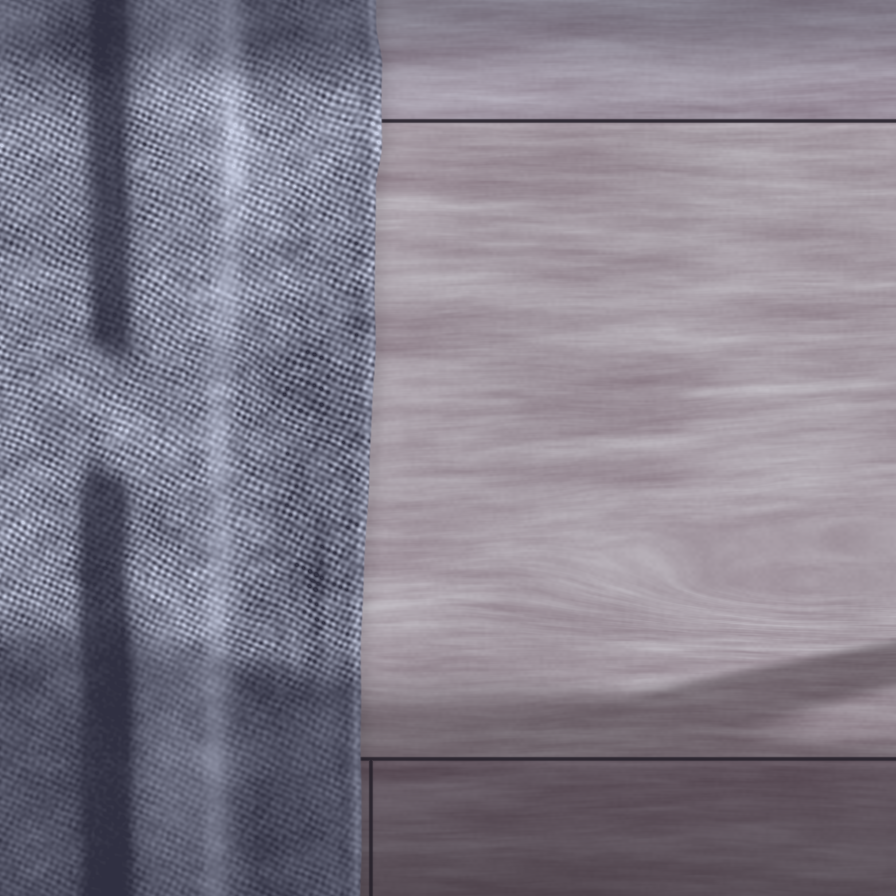
Write a WebGL 1 fragment shader that draws this texture.

```glsl
precision highp float;
// Folded woven cloth hanging over pale horizontal wooden planks with soft shadows.
uniform vec2 u_resolution;

#define WEAVE_COUNT 136.0
#define WEAVE_DEPTH 0.37
#define GRAIN_DEPTH 0.18
#define TOP_SEAM 0.865
#define LOW_SEAM 0.153
#define SIDE_SEAM 0.414
#define WOOD_COLOR vec3(0.645, 0.605, 0.640)
#define CLOTH_DARK vec3(0.190, 0.190, 0.258)
#define CLOTH_LIGHT vec3(0.720, 0.740, 0.820)

float hash(vec2 p) {
  return fract(sin(dot(p, vec2(127.1, 311.7))) * 43758.55);
}

float noise(vec2 p) {
  vec2 i = floor(p), f = fract(p);
  f = f * f * (3.0 - 2.0 * f);
  return mix(mix(hash(i), hash(i + vec2(1.0, 0.0)), f.x),
             mix(hash(i + vec2(0.0, 1.0)), hash(i + 1.0), f.x), f.y);
}

float fbm(vec2 p) {
  float sum = 0.0, gain = 0.5;
  for (int i = 0; i < 4; i++) {
    sum += gain * noise(p);
    p = p * 2.03 + 17.3;
    gain *= 0.5;
  }
  return sum / 0.9375;
}

float bell(float d, float width) {
  return exp(-d * d / (width * width));
}

float band(float x, float lo, float hi, float soft) {
  return smoothstep(lo - soft, lo + soft, x) * (1.0 - smoothstep(hi - soft, hi + soft, x));
}

// Right border of the cloth at a given height
float clothEdge(float y) {
  float x = mix(0.403, 0.419, smoothstep(0.25, 0.65, y));
  x += 0.007 * band(y, 0.815, 0.95, 0.025);
  return x + 0.002 * (noise(vec2(y * 18.0, 3.0)) - 0.5);
}

vec3 woodColor(vec2 p) {
  // Wavering grain that folds into leftward arches around a knot
  vec2 g = p + vec2(0.0, 0.020 * (fbm(p * vec2(4.0, 9.0)) - 0.5));
  g.y -= 0.04 * (p.x - 0.7) * band(p.y, 0.30, 0.62, 0.12);
  g.y += 0.085 * smoothstep(0.50, 0.92, p.x) * bell(p.y - 0.335, 0.05);
  float broad = fbm(g * vec2(4.5, 34.0));
  float fine = fbm(g * vec2(11.0, 120.0) + 40.0);
  float fiber = noise(g * vec2(32.0, 310.0) + 9.0);
  float grain = (broad - 0.5) * 1.15 + (fine - 0.5) * 0.65 + (fiber - 0.5) * 0.16;
  vec3 col = WOOD_COLOR + GRAIN_DEPTH * grain * vec3(0.92, 1.12, 1.05);
  col *= 0.96 + 0.08 * fbm(p * 5.0);
  col += 0.02 * (noise(p * 230.0) - 0.5);

  // Top plank darkens upward
  float top = smoothstep(TOP_SEAM, TOP_SEAM + 0.002, p.y);
  col *= mix(vec3(1.0), mix(vec3(0.97, 0.97, 1.0), vec3(0.77, 0.78, 0.82),
             smoothstep(0.89, 1.0, p.y)), top);

  // Cast shadow: a faint low bank and a wedge rising to the right
  float upper = 0.225 + 0.20 * max(p.x - 0.70, 0.0);
  float soft = mix(0.045, 0.008, smoothstep(0.5, 0.78, p.x));
  float shade = 1.0 - smoothstep(upper - soft, upper + soft, p.y);
  float lower = 0.202 + 0.25 * (p.x - 0.86);
  float lit = (1.0 - smoothstep(lower - 0.014, lower + 0.008, p.y)) * smoothstep(0.80, 0.94, p.x);
  lit *= smoothstep(0.150, 0.19, p.y);
  col *= 1.0 - vec3(0.28, 0.30, 0.29) * shade * (1.0 - 0.85 * lit);

  // Bottom plank sits in shade
  float low = 1.0 - smoothstep(LOW_SEAM - 0.002, LOW_SEAM, p.y);
  col *= mix(vec3(1.0), vec3(0.84, 0.81, 0.84) * mix(0.90, 1.0, smoothstep(0.0, 0.15, p.y)), low);

  // Seams, with a thin bevel light under each groove
  float side = abs(p.x - SIDE_SEAM) + step(LOW_SEAM, p.y);
  float seam = min(min(abs(p.y - TOP_SEAM), abs(p.y - LOW_SEAM)), side);
  float bevel = bell(p.y - TOP_SEAM + 0.006, 0.003) + bell(p.y - LOW_SEAM + 0.006, 0.003);
  col += 0.035 * bevel;
  col = mix(col, vec3(0.15, 0.13, 0.17), 0.9 * (1.0 - smoothstep(0.0008, 0.0033, seam)));
  return col * (1.0 - 0.08 * bell(p.x - clothEdge(p.y), 0.012));
}

vec3 clothColor(vec2 p, float edge) {
  float wave = 0.014 * (fbm(vec2(p.y * 5.0, 2.0)) - 0.5);
  float rim = 0.295 - 0.035 * smoothstep(0.15, 0.35, p.x) + 0.03 * (noise(p * 14.0) - 0.5);
  float lit = band(p.y, rim, 0.925, 0.04);
  float tone = mix(0.29, 0.62, lit) + 0.38 * (fbm(p * vec2(10.0, 12.0)) - 0.5);
  tone += 0.32 * (fbm(p * vec2(45.0, 55.0)) - 0.5) * (0.35 + 0.65 * lit);
  tone += 0.06 * bell(p.x - 0.19, 0.04) * (1.0 - lit);

  // Dark vertical fold, interrupted at mid height and wider below
  float gap = band(p.y + 0.4 * (p.x - 0.12), 0.475, 0.605, 0.022);
  float left = mix(0.090, 0.102, smoothstep(0.3, 0.65, p.y));
  float fold = band(p.x + wave, left, 0.146, 0.011) * (1.0 - gap);
  float depth = mix(0.07, 0.17, lit) + 0.14 * (noise(p * vec2(20.0, 14.0)) - 0.5);
  tone = mix(tone, depth, 0.9 * fold);
  tone -= 0.10 * bell(p.x - 0.115, 0.055) * (1.0 - gap);
  tone -= 0.14 * bell(p.y - 0.525 + 0.6 * (p.x - 0.07), 0.025) * band(p.x, 0.03, 0.13, 0.03);

  // Bright ridge, its upper flare, and the shaded panel beside it
  float ridge = bell(p.x - 0.241 - wave - 0.015 * smoothstep(0.5, 0.8, p.y), 0.015);
  tone += (0.19 + 0.03 * lit) * ridge;
  tone += 0.17 * bell(p.x - 0.285 + 0.3 * (p.y - 0.78), 0.03) * bell(p.y - 0.82, 0.10);
  tone -= 0.18 * bell(p.x - 0.335, 0.06) * band(p.y, 0.30, 0.68, 0.10);
  tone -= 0.07 * band(p.x, 0.27, 0.40, 0.02) * (1.0 - lit);
  tone -= 0.17 * bell(p.x - 0.352 - 0.06 * (p.y - 0.3), 0.008) * band(p.y, 0.25, 0.43, 0.04);

  // Low slanting thread rows crossed by steep ones, bent by the folds
  vec2 bend = vec2(fbm(p * 9.0), fbm(p * 9.0 + 30.0));
  vec2 w = (p + 0.016 * bend) * WEAVE_COUNT;
  float thread = 0.64 * sin(3.1416 * (0.85 * w.x + 1.75 * w.y))
               + 0.40 * sin(3.1416 * (1.65 * w.x - 0.85 * w.y))
               + 0.15 * sin(6.2832 * w.x);
  float clarity = (0.28 + 0.72 * lit) * (1.0 - 0.75 * fold) * (1.0 - 0.5 * ridge);
  tone += WEAVE_DEPTH * clarity * thread * (0.45 + 0.8 * noise(p * 75.0));
  tone += (0.08 + 0.14 * clarity) * (noise(p * 240.0) - 0.5);

  // Rolled hem
  tone += 0.14 * bell(p.x - edge + 0.005, 0.004) - 0.06 * bell(p.x - edge + 0.02, 0.009);
  return mix(CLOTH_DARK, CLOTH_LIGHT, clamp(tone, 0.0, 1.15));
}

void main() {
  vec2 p = gl_FragCoord.xy / u_resolution;
  float edge = clothEdge(p.y);
  float cover = 1.0 - smoothstep(edge - 0.0015, edge + 0.0015, p.x);
  gl_FragColor = vec4(mix(woodColor(p), clothColor(p, edge), cover), 1.0);
}
```
